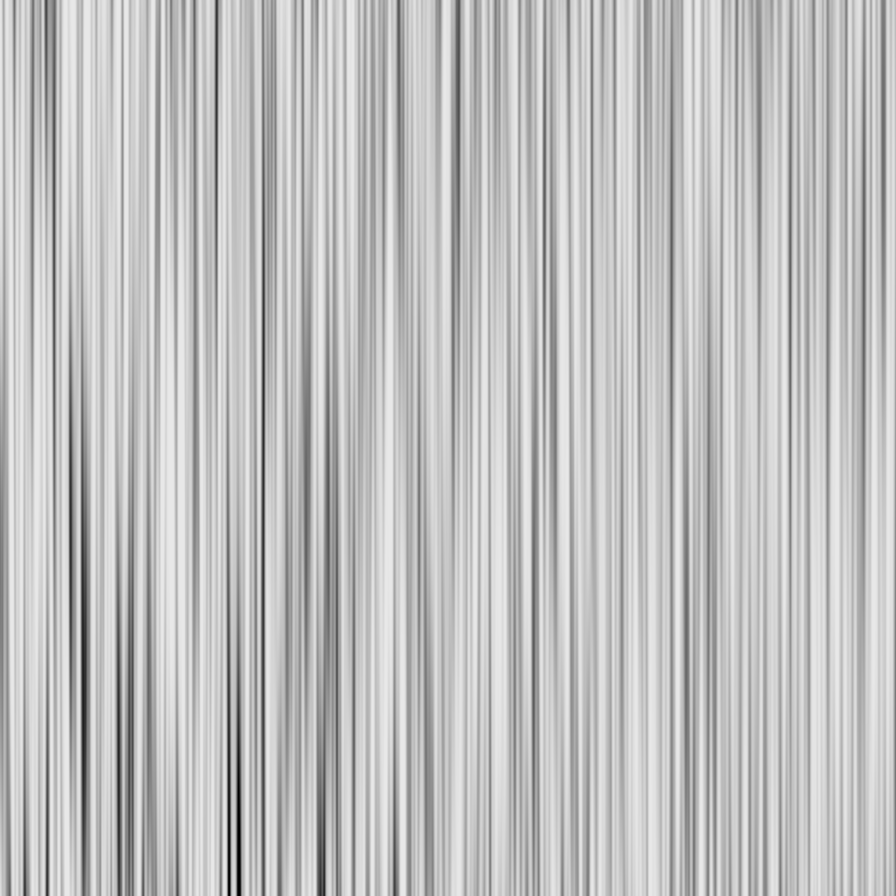
This texture is drawn by a WebGL 2 fragment shader. Its source:

```glsl
#version 300 es
precision highp float;

uniform vec2 u_resolution;
out vec4 fragColor;

// Each layer: streaks across, variations along the height, weight
const int LAYERS = 4;
const vec3 LAYER[LAYERS] = vec3[LAYERS](
    vec3(26.0, 1.5, 0.20),
    vec3(92.0, 1.3, 0.68),
    vec3(158.0, 1.1, 1.00),
    vec3(248.0, 1.3, 0.90)
);
const float GAIN = 3.15;            // brings the noise to about unit deviation
const float MID_TONE = 0.774;
const float TONE_SLOPE = 0.110;
const float TONE_BEND = 0.022;      // compresses lights, deepens darks
const float CONTRAST_LEFT = 1.15;
const float CONTRAST_RIGHT = 0.82;
const float BOTTOM_BOOST = 0.28;
const float BOTTOM_FALLOFF = 7.0;
const int TAPS = 3;                 // horizontal samples per pixel
const float TAU = 6.2831853;

float hash(ivec3 cell) {
    uvec3 q = uvec3(cell) * uvec3(1597334673u, 3812015801u, 2798796415u);
    uint n = q.x ^ q.y ^ q.z;
    n = (n ^ (n >> 16)) * 2146121005u;
    n = (n ^ (n >> 15)) * 2221713035u;
    n ^= n >> 16;
    return float(n >> 8) / 16777216.0;
}

float fade(float t) {
    return t * t * t * (t * (t * 6.0 - 15.0) + 10.0);
}

float gradientDot(ivec2 cell, int seed, vec2 offset) {
    float angle = TAU * hash(ivec3(cell, seed));
    return dot(vec2(cos(angle), sin(angle)), offset);
}

// Gradient noise along one lattice column, shifted so that rows never align
float columnNoise(int column, float dx, float y, int seed) {
    float shifted = y + 16.0 * hash(ivec3(column, 977, seed));
    float row = floor(shifted);
    float dy = shifted - row;
    ivec2 cell = ivec2(column, int(row));
    float below = gradientDot(cell, seed, vec2(dx, dy));
    float above = gradientDot(cell + ivec2(0, 1), seed, vec2(dx, dy - 1.0));
    return mix(below, above, fade(dy));
}

float streakNoise(vec2 p, int seed) {
    float column = floor(p.x);
    float dx = p.x - column;
    float left = columnNoise(int(column), dx, p.y, seed);
    float right = columnNoise(int(column) + 1, dx - 1.0, p.y, seed);
    return mix(left, right, fade(dx));
}

float streaks(vec2 p) {
    float sum = 0.0;
    for (int i = 0; i < LAYERS; i++) {
        vec2 q = p * LAYER[i].xy + vec2(10.37, 5.0) * float(i + 1);
        sum += LAYER[i].z * streakNoise(q, i + 11);
    }
    return sum * GAIN;
}

// Rises to a soft plateau in the lights
float toneCurve(float z) {
    z = min(z, 0.5 * TONE_SLOPE / TONE_BEND);
    return MID_TONE + TONE_SLOPE * z - TONE_BEND * z * z;
}

void main() {
    float pixel = 1.0 / u_resolution.y;
    vec2 p = gl_FragCoord.xy * pixel;
    vec2 uv = gl_FragCoord.xy / u_resolution;

    // Contrast eases off to the right and rises at the lower edge
    float contrast = mix(CONTRAST_LEFT, CONTRAST_RIGHT, smoothstep(0.1, 0.9, uv.x));
    contrast += BOTTOM_BOOST * exp(-BOTTOM_FALLOFF * uv.y) * (1.0 - 0.5 * uv.x);

    // Average across the pixel to smooth the finest streaks
    float tone = 0.0;
    for (int i = 0; i < TAPS; i++) {
        float shift = (float(i) + 0.5) / float(TAPS) - 0.5;
        tone += toneCurve(contrast * streaks(p + vec2(shift * pixel, 0.0)));
    }
    fragColor = vec4(vec3(clamp(tone / float(TAPS), 0.0, 1.0)), 1.0);
}
```
